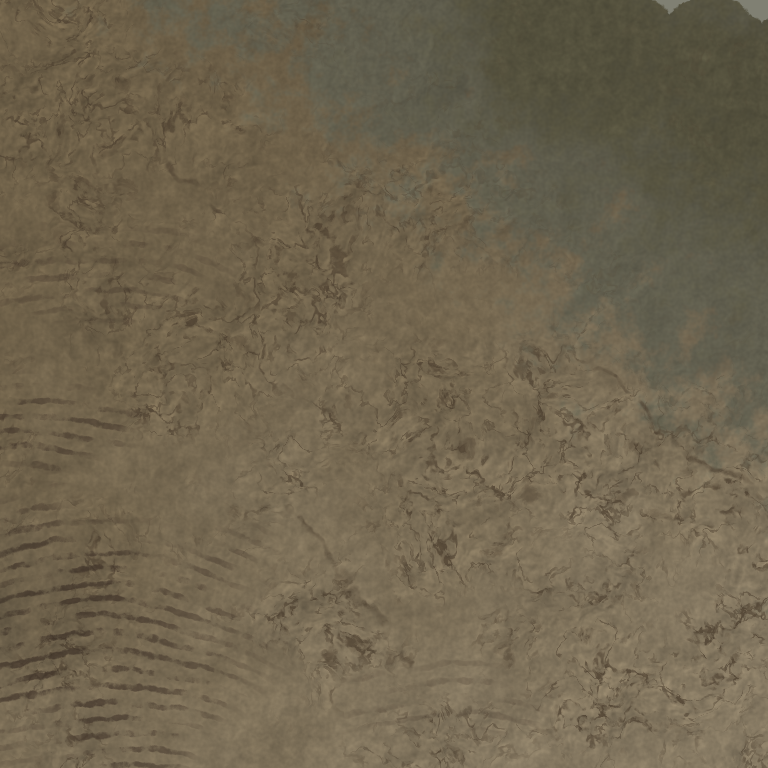
Write a Shadertoy shader that draws this texture.

```glsl
// Weathered brown plaster with a teal-olive stain, winding cracks and brushed ripple marks

vec2 gradientAt(vec2 cell) {
    vec3 h = fract(cell.xyx * vec3(0.1031, 0.1030, 0.0973));
    h += dot(h, h.yzx + 33.33);
    float angle = 6.2832 * fract((h.x + h.y) * h.z);
    return vec2(cos(angle), sin(angle));
}

float gradientNoise(vec2 p) {
    vec2 i = floor(p), f = fract(p);
    vec2 u = f * f * f * (f * (f * 6.0 - 15.0) + 10.0);
    float a = dot(gradientAt(i), f);
    float b = dot(gradientAt(i + vec2(1, 0)), f - vec2(1, 0));
    float c = dot(gradientAt(i + vec2(0, 1)), f - vec2(0, 1));
    float d = dot(gradientAt(i + 1.0), f - 1.0);
    return mix(mix(a, b, u.x), mix(c, d, u.x), u.y);
}

float fbm(vec2 p) {
    float sum = 0.0, amplitude = 0.6;
    for (int i = 0; i < 5; i++) {
        sum += amplitude * gradientNoise(p);
        p = mat2(1.6, 1.2, -1.2, 1.6) * p + 17.3;
        amplitude *= 0.55;
    }
    return sum;
}

// Thin line along the zero contour of a noise height
float crack(float height, float width) {
    return 1.0 - smoothstep(0.2 * width, width, abs(height));
}

// Broken crease along a straight run
float crease(vec2 p, vec2 a, vec2 b) {
    vec2 ab = b - a;
    float d = length(p - a - ab * clamp(dot(p - a, ab) / dot(ab, ab), 0.0, 1.0));
    return (1.0 - smoothstep(0.001, 0.006, d)) * smoothstep(-0.25, 0.15, gradientNoise(p * 30.0));
}

// Patch of arched, dry-brushed stripes with crumbling edges
float ripples(vec2 p, vec2 center, vec2 size, float bend, float grain) {
    vec2 d = p - center;
    float patchMask = 1.0 - smoothstep(0.45, 1.05, length(d / size) + 0.7 * fbm(p * 8.0));
    float y = p.y + bend * d.x * d.x + 0.018 * gradientNoise(p * 6.0) + 0.004 * gradientNoise(p * 32.0);
    float stripe = smoothstep(0.2, 0.9, sin(y * 295.0) + 1.3 * grain);
    float dryness = smoothstep(-0.3, 0.3, gradientNoise(p * vec2(13, 38)) + 0.9 * grain);
    return patchMask * stripe * dryness;
}

void mainImage(out vec4 fragColor, in vec2 fragCoord) {
    vec2 p = fragCoord / iResolution.xy;
    float broad = fbm(p * 4.0 + 3.0);
    float mottle = fbm(p * 17.0 + 8.0);
    float grain = fbm(p * 62.0);
    vec2 warp = vec2(fbm(p * 6.0 + 20.0), fbm(p * 6.0 + 51.0));
    vec2 jitter = vec2(mottle, fbm(p * 21.0 + 64.0));

    // Plaster, paler toward the lower right
    float paleness = smoothstep(-0.25, 1.0, p.x * 0.6 - p.y * 0.75 + 0.35 + 0.3 * broad + 0.12 * mottle);
    vec3 color = mix(vec3(0.435, 0.38, 0.285), vec3(0.53, 0.48, 0.39), paleness);

    // Blotchy stain across the upper right, with darker olive pools
    float side = dot(p, vec2(0.634, 0.773)) - 0.95;
    float stain = smoothstep(-0.09, 0.08, side + 0.13 * broad + 0.26 * mottle + 0.14 * grain);
    float pools = exp(-26.0 * dot(p - vec2(1.0, 0.86), p - vec2(1.0, 0.86)))
                + exp(-50.0 * dot(p - vec2(0.72, 0.96), p - vec2(0.72, 0.96)));
    float olive = smoothstep(0.1, 0.9, pools + 0.7 * mottle + 0.4 * grain);
    vec3 stainColor = mix(vec3(0.37, 0.365, 0.305), vec3(0.315, 0.305, 0.23), olive);
    color = mix(color, stainColor, 0.93 * stain);

    // Crumbling cracks and low relief, densest along the middle diagonal
    vec2 q = p + 0.05 * warp + 0.012 * jitter;
    float height = fbm(q * 9.0);
    float relief = height - fbm(q * 9.0 + vec2(-0.025, 0.035));
    float band = exp(-14.0 * pow(p.x * 0.6 + p.y * 0.8 - 0.72, 2.0));
    float density = smoothstep(-0.15, 0.4, fbm(p * 6.0 + 33.0) + 0.25 * band + 0.2 * mottle);
    density *= 1.0 - 0.7 * stain;
    float crumble = smoothstep(-0.25, 0.2, grain + 0.5 * mottle);
    float cracks = crack(height, 0.04) + 0.8 * crack(fbm(q * 19.0 + 70.0), 0.05);
    float pits = smoothstep(0.15, 0.4, fbm(q * 30.0 + 90.0) + 0.3 * grain);
    color *= 1.0 + 0.8 * clamp(relief, -0.12, 0.12) * (0.4 + density);
    float damage = min(0.65 * cracks * crumble + 0.4 * pits, 0.8);
    color = mix(color, vec3(0.29, 0.24, 0.18), density * damage);

    // Long creases
    vec2 bent = p + 0.05 * warp + 0.014 * jitter;
    float creases = crease(bent, vec2(0.38, 0.32), vec2(0.54, 0.14))
                  + crease(bent, vec2(0.77, 0.52), vec2(0.97, 0.36))
                  + crease(bent, vec2(0.84, 0.31), vec2(1.0, 0.33))
                  + crease(bent, vec2(0.22, 0.80), vec2(0.36, 0.66));
    color = mix(color, vec3(0.30, 0.25, 0.19), 0.65 * min(creases, 1.0) * (0.4 + 0.6 * crumble));

    // Ripple marks at the left and bottom
    float marks = ripples(p, vec2(0.13, 0.16), vec2(0.27, 0.22), 1.3, grain)
                + 0.8 * ripples(p, vec2(0.02, 0.45), vec2(0.18, 0.08), 0.4, grain)
                + 0.5 * ripples(p, vec2(0.10, 0.64), vec2(0.24, 0.08), 1.0, grain)
                + 0.6 * ripples(p, vec2(0.58, 0.09), vec2(0.16, 0.07), 0.8, grain);
    marks *= mix(1.0, 0.6, smoothstep(0.1, 0.35, p.x));
    color = mix(color, vec3(0.25, 0.20, 0.16), 0.7 * min(marks, 1.0));

    // Dark smudge on the left edge, faint scuffs and sharp grain
    vec2 smudge = (p - vec2(0.0, 0.2)) / vec2(0.12, 0.09);
    color *= 1.0 - 0.2 * exp(-dot(smudge, smudge)) * smoothstep(-0.3, 0.3, mottle);
    color *= 1.0 + 0.03 * gradientNoise(p * vec2(90, 14)) + 0.09 * mottle + 0.15 * grain;
    color *= 1.0 + 0.06 * gradientNoise(p * 190.0);

    // Pale jagged chips on the top edge
    for (int i = 0; i < 2; i++) {
        vec2 d = abs(p - vec2(0.872 + 0.12 * float(i), 1.0));
        float edge = d.x * 0.7 + d.y - 0.015 - 0.01 * float(i) + 0.014 * mottle + 0.008 * grain;
        color = mix(color, vec3(0.50, 0.50, 0.45), 1.0 - smoothstep(-0.001, 0.002, edge));
    }
    fragColor = vec4(color, 1.0);
}
```
